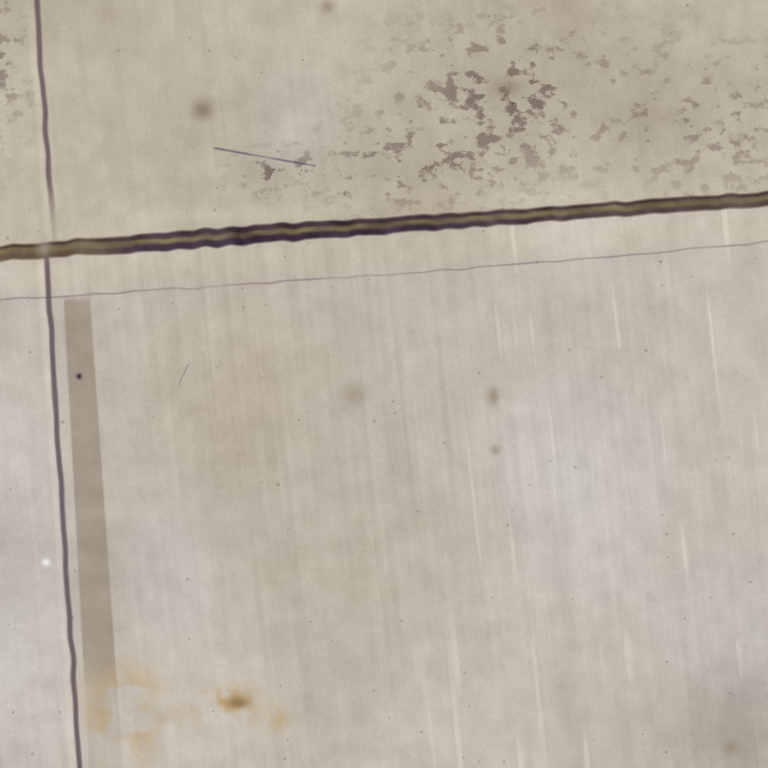
Give the GLSL for this texture, as a Shadertoy shader.

```glsl
// Weathered concrete slabs seen from above, split by a sloping joint and a thin upright one.
// Value noise tints and brushes the surface; distances place joints, scratches and strip;
// gaussian spots place the stains, and thresholded noise gives the grit.

vec2 p; // canvas position, 0 to 1

float hash(vec2 v) {
    vec3 q = fract(v.xyx * .1031);
    q += dot(q, q.yzx + 33.33);
    return fract((q.x + q.y) * q.z);
}

float noise(vec2 v) {
    vec2 i = floor(v), f = fract(v);
    f = f * f * (3. - 2. * f);
    return mix(mix(hash(i), hash(i + vec2(1, 0)), f.x),
               mix(hash(i + vec2(0, 1)), hash(i + 1.), f.x), f.y);
}

float fbm(vec2 v) {
    float sum = 0., amp = .5;
    for (int i = 0; i < 5; i++) {
        sum += amp * noise(v);
        v = mat2(1.6, 1.2, -1.2, 1.6) * v + 7.3;
        amp *= .5;
    }
    return sum;
}

// Gaussian blob: center and radii
float spot(float x, float y, float rx, float ry) {
    vec2 d = (p - vec2(x, y)) / vec2(rx, ry);
    return exp(-dot(d, d));
}

// Soft line around a signed distance
float line(float d, float halfWidth, float soft) {
    return 1. - smoothstep(halfWidth - soft, halfWidth + soft, abs(d));
}

float segment(vec2 a, vec2 b) {
    vec2 ab = b - a;
    return length(p - a - ab * clamp(dot(p - a, ab) / dot(ab, ab), 0., 1.));
}

void mainImage(out vec4 fragColor, in vec2 fragCoord) {
    p = fragCoord / iResolution.xy;
    float cloud = fbm(p * 7. + 3.);
    float rough = fbm(p * 45.) - .48;
    float jointDist = p.y - .671 - .07 * p.x + .004 * (noise(p * vec2(60, 9)) - .5);
    float upper = smoothstep(-.005, .005, jointDist), lower = 1. - upper;

    // Slab tint: warm above, greyer below with brown and bluish clouds
    vec3 col = mix(vec3(.755, .722, .675), vec3(.735, .698, .628), upper);
    float brown = spot(.33, .46, .2, .2) + .6 * spot(.45, .27, .18, .13);
    col = mix(col, vec3(.7, .655, .585), lower * brown * smoothstep(.25, .7, cloud) * .85);
    float cool = spot(.75, .38, .1, .13) + spot(1., .19, .13, .1) + spot(.02, .2, .08, .25)
               + .7 * spot(.22, .27, .09, .12) + .6 * spot(.38, .85, .1, .09);
    col = mix(col, vec3(.765, .75, .735), min(cool, 1.) * .6);
    col += (cloud - .48) * vec3(.1, .105, .12) - .18 * cloud * spot(.97, .05, .09, .09);

    // Pale trowelled bands beside the joint
    col += .035 * line(jointDist - .04, .025, .015) * smoothstep(.06, .12, p.x) * noise(p * vec2(8, 50));
    col += vec3(.015, .01, 0) * line(jointDist + .032, .02, .012);

    // Leaning brush streaks, pale scrapes and fine grain
    float across = p.x + .11 * p.y;
    float streak = noise(vec2(across * 130., p.y * 5.)) + .6 * noise(vec2(across * 290., p.y * 11.)) - .8;
    col += streak * mix(.032, .017, upper) * (.4 + .9 * noise(p * 5. + 20.));
    float scrape = smoothstep(.86, .97, noise(vec2(across * 90. + 40., p.y * 7.)));
    col += .05 * scrape * smoothstep(.3, .7, p.x) * lower;
    col += rough * .07 + (noise(p * 350.) - .5) * .022;

    // Dark grit above the joint
    float gritArea = spot(.66, .88, .14, .09) + .8 * spot(.52, .78, .12, .05)
        + .9 * spot(.36, .775, .05, .025) + .6 * spot(.93, .84, .13, .1) + .7 * spot(0., .92, .04, .1);
    float grit = smoothstep(.53, .72, fbm(p * vec2(75, 95) + 11.) + .1 * (cloud - .4));
    col = mix(col, vec3(.47, .42, .39), upper * min(gritArea, 1.) * (grit * .85 + .1));

    // Sparse pits on a jittered grid
    vec2 cell = floor(p * 34.);
    vec2 pit = vec2(hash(cell + 5.), hash(cell + 19.)) * .6 + .2;
    float pitSize = .04 + .08 * hash(cell + 31.);
    col -= .13 * step(.88, hash(cell)) * (1. - smoothstep(0., pitSize, length(fract(p * 34.) - pit)));

    // Round stains and a pale speck
    float stain = 1.1 * spot(.264, .857, .013, .013) + .8 * spot(.426, .991, .009, .009)
        + .7 * spot(.642, .484, .008, .012) + .7 * spot(.645, .414, .006, .006)
        + .5 * spot(.462, .486, .016, .016) + .7 * spot(.952, .027, .01, .01) + .8 * spot(.66, .885, .018, .01);
    col = mix(col, vec3(.53, .475, .41), min(stain * (.75 + .7 * rough), .8));
    col = mix(col, vec3(.93), spot(.06, .268, .005, .005));

    // Worn strip beside the upright joint
    float drop = .612 - p.y;
    float strip = line(p.x - .1 - .062 * drop, .017 + .008 * drop, .002) * smoothstep(-.004, .006, drop);
    strip *= mix(.3, 1., smoothstep(.09, .15, p.y));
    col = mix(col, vec3(.615, .57, .51) + rough * .08, strip * .85);
    col = mix(col, vec3(.22, .18, .22), spot(.103, .51, .0035, .0035));

    // Ochre patches
    float ochre = spot(.165, .075, .045, .05) + spot(.295, .083, .038, .022) + .6 * spot(.363, .062, .012, .016);
    float flake = smoothstep(.32, .62, fbm(p * 32. + 8.));
    col = mix(col, vec3(.73, .6, .4), min(ochre, 1.) * flake * .8);
    col = mix(col, vec3(.5, .4, .26), spot(.31, .085, .014, .008) * flake * .7);

    // Thin scratches and a hairline crack
    float scratch = line(segment(vec2(.28, .807), vec2(.41, .784)), .0012, .0015);
    col = mix(col, vec3(.4, .34, .43), scratch * (.35 + .6 * noise(p * 60.)));
    col = mix(col, vec3(.52, .48, .47), .6 * line(segment(vec2(.232, .499), vec2(.245, .525)), .0008, .0012));
    float crackY = .61 + p.x * (.055 + .02 * p.x) + .003 * (noise(p * 40.) - .5);
    col = mix(col, vec3(.56, .49, .51), line(p.y - crackY, .0012, .0016) * (.25 + .5 * noise(p * vec2(25, 3))));

    // Upright joint, shifted at the crossing
    float jointX = mix(.104 - .066 * p.y, .122 - .075 * p.y, upper);
    float uprightDist = p.x - jointX + .003 * (noise(p * 35.) - .5);
    col += .035 * line(uprightDist + .008, .004, .003);
    float fade = mix(1., smoothstep(.7, .78, p.y) * .8 + .15, upper);
    col = mix(col, vec3(.38, .32, .34), line(uprightDist, .0032, .0022) * fade * .85);

    // Sloping joint: violet edges around an olive core
    float halfWidth = .0095 + .0025 * spot(.3, .69, .22, .5);
    float dark = smoothstep(.1, .2, p.x) * (1. - .55 * smoothstep(.5, .9, p.x));
    vec3 fill = mix(vec3(.42, .36, .3), vec3(.25, .195, .24), dark);
    float core = line(jointDist - .001, .0035, .0028) * (.5 + .5 * noise(p * vec2(45, 160)));
    fill = mix(fill, vec3(.5, .45, .32), core);
    fill = mix(fill, vec3(.27, .22, .21), .7 * line(jointDist - .008, .002, .002));
    col = mix(col, fill + rough * .2, line(jointDist, halfWidth, .0025));
    col = mix(col, vec3(.68, .64, .59), .65 * spot(.057, .678, .01, .014));

    fragColor = vec4(clamp(col, 0., 1.), 1);
}
```
